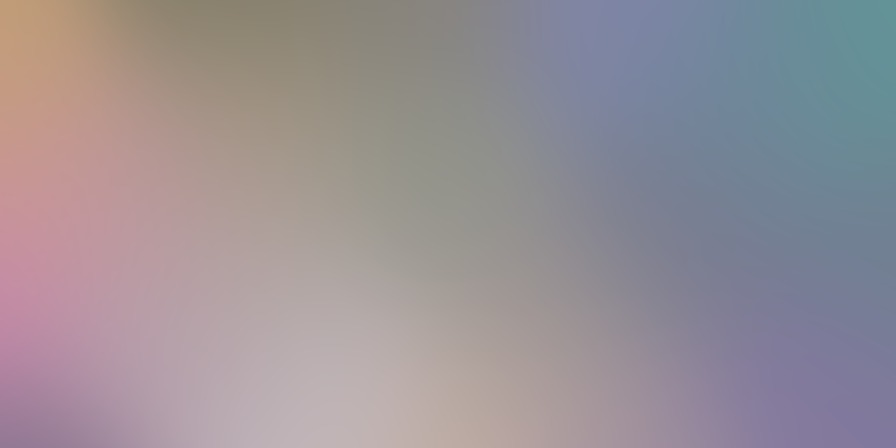
A WebGL 1 fragment shader for this background:

```glsl
precision highp float;
// Soft mesh gradient: warm amber and orchid on the left, pale silver below,
// cool slate, teal and violet on the right. Each tint is a Gaussian glow, and
// the glows are averaged by weight so that they melt into one another.

uniform vec2 u_resolution;

// Adds one tint to the running sum; alpha gathers the total weight.
void glow(inout vec4 sum, vec2 p, vec2 center, vec3 tint) {
  vec2 d = p - center;
  sum += vec4(tint, 1.0) * exp(-15.0 * dot(d, d));
}

void main() {
  // Canvas space: x runs 0..2, y runs 0..1.
  vec2 p = gl_FragCoord.xy / u_resolution * vec2(2.0, 1.0);
  vec4 sum = vec4(0.0);

  // Upper left: amber fading into olive and khaki
  glow(sum, p, vec2(-0.02, 0.85), vec3(0.76, 0.62, 0.46));
  glow(sum, p, vec2(0.50, 1.05), vec3(0.50, 0.48, 0.40));
  glow(sum, p, vec2(0.55, 0.72), vec3(0.63, 0.58, 0.50));

  // Left edge: salmon, rose, orchid and a plum corner
  glow(sum, p, vec2(0.00, 0.58), vec3(0.80, 0.59, 0.58));
  glow(sum, p, vec2(0.30, 0.55), vec3(0.75, 0.59, 0.62));
  glow(sum, p, vec2(-0.05, 0.32), vec3(0.79, 0.52, 0.68));
  glow(sum, p, vec2(0.00, -0.05), vec3(0.52, 0.45, 0.55));

  // Lower middle: mauve, stone, silver and sand
  glow(sum, p, vec2(0.35, 0.25), vec3(0.71, 0.63, 0.68));
  glow(sum, p, vec2(0.60, 0.42), vec3(0.69, 0.65, 0.63));
  glow(sum, p, vec2(0.72, 0.12), vec3(0.76, 0.72, 0.74));
  glow(sum, p, vec2(1.08, 0.03), vec3(0.77, 0.69, 0.64));

  // Center band: taupe, sage and warm grey
  glow(sum, p, vec2(0.92, 1.00), vec3(0.53, 0.51, 0.48));
  glow(sum, p, vec2(0.95, 0.62), vec3(0.57, 0.58, 0.54));
  glow(sum, p, vec2(1.20, 0.30), vec3(0.61, 0.58, 0.57));

  // Right side: periwinkle, slate, steel and teal
  glow(sum, p, vec2(1.35, 0.95), vec3(0.50, 0.52, 0.66));
  glow(sum, p, vec2(1.50, 0.48), vec3(0.47, 0.48, 0.56));
  glow(sum, p, vec2(1.68, 0.78), vec3(0.43, 0.53, 0.60));
  glow(sum, p, vec2(1.98, 0.87), vec3(0.38, 0.58, 0.59));
  glow(sum, p, vec2(2.00, 0.45), vec3(0.44, 0.50, 0.57));

  // Lower right: lilac and violet
  glow(sum, p, vec2(1.40, -0.02), vec3(0.63, 0.56, 0.62));
  glow(sum, p, vec2(1.80, 0.10), vec3(0.51, 0.47, 0.62));

  gl_FragColor = vec4(sum.rgb / sum.a, 1.0);
}
```
